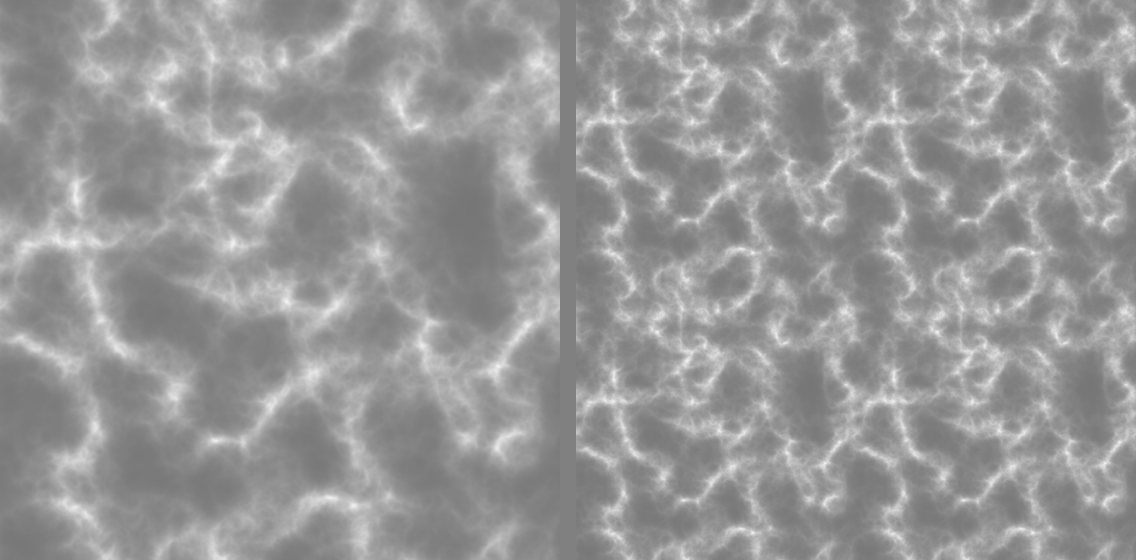
Left, the tile; right, the same tile 2 across and 2 down.
Write a three.js fragment shader that draws this texture.

```glsl
// Soft grey smoke: bright wispy ridges wind around smooth dark hollows.
// Octaves of folded, wrapping gradient noise are summed into a depth,
// and an exponential falloff turns that depth into a glow on grey.

varying vec2 vUv;

const int OCTAVES = 5;
const float BASE_REPEATS = 5.0;   // whole noise cells across the tile
const float GAIN = 0.5;           // strength kept by each finer octave
const float FOLD_SOFTNESS = 0.0006;
const float HOLLOW_GREY = 0.455;
const float GLOW = 0.63;
const float GLOW_FALLOFF = 4.3;
const float TAU = 6.2831853;

// Two random values from a lattice cell and a layer seed
vec2 hash2(vec2 cell, float seed) {
  vec3 p = fract(vec3(cell.xyx + seed * 17.31) * vec3(0.1031, 0.1030, 0.0973));
  p += dot(p, p.yzx + 33.33);
  return fract((p.xx + p.yz) * p.zy);
}

// Sloped plane of one lattice corner; its random height hides the grid
float cornerPlane(vec2 cell, vec2 corner, vec2 local, float repeats, float seed) {
  vec2 random = hash2(mod(cell + corner, repeats), seed);
  float angle = random.x * TAU;
  vec2 slope = 0.9 * vec2(cos(angle), sin(angle));
  return dot(slope, local - corner) + 0.6 * (random.y - 0.5);
}

// Gradient noise that wraps after a whole number of repeats
float tiledNoise(vec2 p, float repeats, float seed) {
  vec2 cell = floor(p);
  vec2 f = fract(p);
  vec2 blend = f * f * f * (f * (f * 6.0 - 15.0) + 10.0);
  float a = cornerPlane(cell, vec2(0.0, 0.0), f, repeats, seed);
  float b = cornerPlane(cell, vec2(1.0, 0.0), f, repeats, seed);
  float c = cornerPlane(cell, vec2(0.0, 1.0), f, repeats, seed);
  float d = cornerPlane(cell, vec2(1.0, 1.0), f, repeats, seed);
  return mix(mix(a, b, blend.x), mix(c, d, blend.x), blend.y);
}

// Absolute value with a rounded crease
float softFold(float value, float softness) {
  return sqrt(value * value + softness);
}

// Sum of folded octaves: low on the ridges, high in the hollows
float ridgeDepth(vec2 uv, float baseRepeats, float gain) {
  float depth = 0.0;
  float strength = 1.0;
  float repeats = baseRepeats;
  for (int i = 0; i < OCTAVES; i++) {
    float seed = float(i) + 1.0;
    vec2 shift = seed * vec2(0.37, 0.61);
    float n = tiledNoise(uv * repeats + shift, repeats, seed);
    depth += strength * softFold(n, FOLD_SOFTNESS);
    strength *= gain;
    repeats *= 2.0;
  }
  return depth;
}

void main() {
  float depth = ridgeDepth(vUv, BASE_REPEATS, GAIN);
  float grey = HOLLOW_GREY + GLOW * exp(-GLOW_FALLOFF * depth);
  gl_FragColor = vec4(vec3(min(grey, 1.0)), 1.0);
}
```
